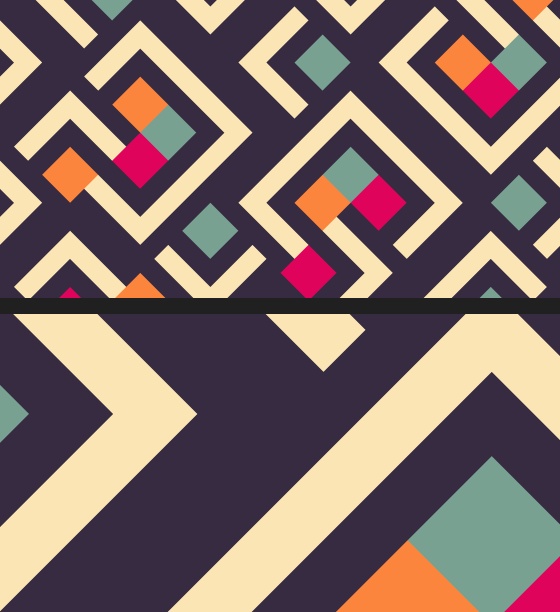
Top: the whole. Bottom: its middle third, enlarged.
This pattern is drawn by a Shadertoy shader. Its source:

```glsl
// Diagonal tiling of square cells: each holds a cream L-shaped band and a
// coloured square in the corner it faces. Cells are grouped in staggered
// 2x2 blocks, and modular rules turn some of them to break the regularity.

#define UNITS_HIGH 10.625  // canvas height in band widths
#define TOP_OFFSET 0.27    // shift of the tiling below the upper edge
#define CELL 5.0           // cell side, in diagonal units
#define SQUARE 2.0         // side of the coloured square
#define BAND_INNER 3.0     // inner and outer limits of the band
#define BAND_OUTER 4.0
#define SAMPLES 4          // antialiasing samples per axis

const vec3 DARK   = vec3(0.21, 0.17, 0.25);
const vec3 CREAM  = vec3(0.985, 0.90, 0.71);
const vec3 TEAL   = vec3(0.47, 0.63, 0.57);
const vec3 ORANGE = vec3(0.99, 0.52, 0.24);
const vec3 PINK   = vec3(0.88, 0.01, 0.36);

// Whole-number remainder, safe against rounding.
float wrap(float a, float n) { return floor(mod(a + 0.5, n)); }

bool same(float a, float b) { return abs(a - b) < 0.5; }

vec3 tiling(vec2 diagonal) {
    vec2 cell = floor(diagonal / CELL);
    vec2 local = diagonal - cell * CELL;

    // Block index, with alternate columns staggered, and place inside it.
    float column = floor((cell.x + 1.0) / 2.0);
    float row = floor((cell.y + column) / 2.0);
    vec2 place = vec2(wrap(cell.x + 1.0, 2.0), wrap(cell.y + column, 2.0));

    // Some blocks gather their squares, the others scatter them.
    float kind = wrap(column + row, 5.0);
    bool scattered = same(kind, 0.0) || same(kind, 2.0);
    float oddPlace = wrap(scattered ? row + 2.0 : row * (column - 1.0), 4.0);
    bool odd = same(place.x + 2.0 * place.y, oddPlace);

    // Face the block centre, then turn the exceptions.
    vec2 facing = 1.0 - place;
    if (scattered && !(odd && same(wrap(column, 2.0), 1.0))) facing.x = place.x;
    if (odd) facing.y = place.y;
    local = mix(local, CELL - local, facing);

    // Square colour: one per side, with teal taking over some places.
    bool diagonalPlace = same(place.x, place.y);
    bool teal = scattered
        ? !diagonalPlace || same(wrap(column, 3.0), 0.0)
        : same(place.y, 1.0) && same(place.x, wrap(row + 1.0, 2.0));
    vec3 accent = teal ? TEAL : mix(ORANGE, PINK, place.x);

    // Distance from the faced corner separates square, gap and band.
    float reach = max(local.x, local.y);
    if (reach < SQUARE) return accent;
    return reach > BAND_INNER && reach < BAND_OUTER ? CREAM : DARK;
}

void mainImage(out vec4 fragColor, in vec2 fragCoord) {
    vec3 sum = vec3(0.0);
    for (int j = 0; j < SAMPLES; j++) {
        for (int i = 0; i < SAMPLES; i++) {
            vec2 jitter = (vec2(i, j) + 0.5) / float(SAMPLES) - 0.5;
            vec2 p = (fragCoord + jitter) / iResolution.y;
            p = vec2(p.x, 1.0 - p.y) * UNITS_HIGH + vec2(0.0, TOP_OFFSET);
            sum += tiling(vec2(p.x + p.y, p.x - p.y));
        }
    }
    fragColor = vec4(sum / float(SAMPLES * SAMPLES), 1.0);
}
```
